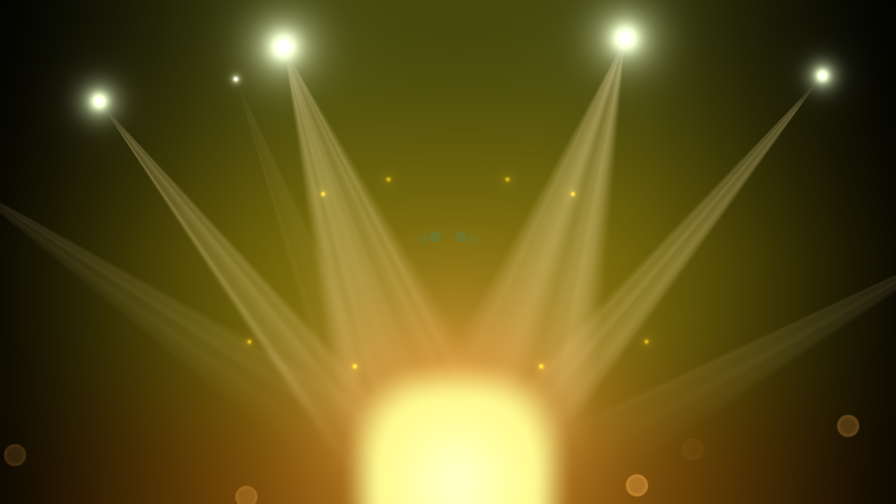
This background is drawn by a Shadertoy shader. Its source:

```glsl
#define LAMP_COLOR vec3(0.93, 1.0, 0.80)
#define BEAM_COLOR vec3(0.88, 0.80, 0.54)
#define TOP_COLOR vec3(0.27, 0.28, 0.045)
#define MID_COLOR vec3(0.47, 0.42, 0.03)
#define LOW_COLOR vec3(0.50, 0.31, 0.02)
#define HALO_COLOR vec3(0.90, 0.62, 0.25)
#define CORE_COLOR vec3(1.0, 0.98, 0.55)
#define SPARK_COLOR vec3(0.75, 0.60, 0.10)
#define GHOST_COLOR vec3(0.30, 0.52, 0.38)
#define CORE_CENTER vec2(0.018, 0.04)

// Lamp position and size; zero size hides the lamp but keeps its beam
const vec3 lamps[7] = vec3[7](
    vec3(-0.692, 0.799, 0.55), vec3(-0.326, 0.907, 1.0),
    vec3(0.352, 0.924, 0.95), vec3(0.743, 0.850, 0.42),
    vec3(-0.421, 0.843, 0.13), vec3(-0.98, 0.65, 0.0),
    vec3(1.05, 0.53, 0.0));

// Beam edges as sideways run per unit of drop, then strength
const vec3 beams[7] = vec3[7](
    vec3(0.64, 0.95, 0.34), vec3(0.13, 0.62, 0.46),
    vec3(-0.57, -0.07, 0.46), vec3(-0.98, -0.70, 0.34),
    vec3(0.28, 0.50, 0.07), vec3(1.20, 1.85, 0.13),
    vec3(-2.20, -1.45, 0.11));

// Mirrored sparks, and soft discs with their opacity
const vec2 sparks[4] = vec2[4](
    vec2(0.118, 0.644), vec2(0.185, 0.273),
    vec2(0.248, 0.615), vec2(0.394, 0.322));
const vec3 discs[5] = vec3[5](
    vec3(-0.859, 0.097, 0.22), vec3(-0.400, 0.014, 0.40),
    vec3(0.375, 0.037, 0.65), vec3(0.794, 0.155, 0.35),
    vec3(0.486, 0.109, 0.08));

float hash(float n) {
    return fract(sin(n * 127.1) * 43758.5453);
}

float noise(float x) {
    float cell = floor(x);
    return mix(hash(cell), hash(cell + 1.0), smoothstep(0.0, 1.0, x - cell));
}

vec3 screenBlend(vec3 base, vec3 light) {
    return 1.0 - (1.0 - base) * (1.0 - clamp(light, 0.0, 1.0));
}

// Streaky fan of light below a lamp
float beamLight(vec2 p, vec2 source, vec3 beam, float seed) {
    float drop = source.y - p.y;
    float across = ((p.x - source.x) / max(drop, 0.001) - beam.x) / (beam.y - beam.x);
    float fan = smoothstep(0.0, 0.16, across) * smoothstep(1.0, 0.80, across);
    float streaks = 0.45 + 0.45 * noise(across * 7.0 + seed * 19.0)
                  + 0.25 * noise(across * 17.0 + seed * 31.0);
    float fade = smoothstep(0.0, 0.08, drop) * smoothstep(0.02, 0.32, p.y);
    return beam.z * fan * streaks * fade;
}

// Filled disc with a slightly brighter rim
float softDisc(float dist, float radius) {
    float fill = smoothstep(radius, radius * 0.82, dist);
    return fill * mix(0.7, 1.0, smoothstep(radius * 0.5, radius * 0.9, dist));
}

void mainImage(out vec4 fragColor, in vec2 fragCoord) {
    vec2 p = (fragCoord - vec2(0.5 * iResolution.x, 0.0)) / iResolution.y;
    vec2 mirrored = vec2(abs(p.x), p.y);

    // Olive to amber backdrop with dark sides
    vec3 color = mix(LOW_COLOR, MID_COLOR, smoothstep(0.0, 0.40, p.y));
    color = mix(color, TOP_COLOR, smoothstep(0.42, 1.0, p.y));
    float side = mirrored.x + 0.16 * max(p.y - 0.5, 0.0);
    color *= 1.0 - smoothstep(0.20, 1.08, side);

    // Beams
    for (int i = 0; i < 7; i++) {
        float light = beamLight(p, lamps[i].xy, beams[i], float(i) + 1.0);
        color = mix(color, BEAM_COLOR, light);
    }

    // Stage glow: wide halo, then a blunt bright core
    vec2 haloOffset = (p - vec2(0.015, 0.15)) * vec2(1.0, 0.95);
    color = mix(color, HALO_COLOR, 0.95 * exp(-15.0 * dot(haloOffset, haloOffset)));
    vec2 q = abs(p - CORE_CENTER) * vec2(1.0, 0.92);
    float coreDist = pow(pow(q.x, 2.8) + pow(q.y, 2.8), 1.0 / 2.8);
    color = mix(color, CORE_COLOR, smoothstep(0.235, 0.145, coreDist));
    color += vec3(0.0, 0.04, 0.22) * exp(-90.0 * dot(q, q));

    // Lamps
    for (int i = 0; i < 7; i++) {
        float size = lamps[i].z;
        if (size <= 0.0) continue;
        float d = length(p - lamps[i].xy) / size;
        float glow = 0.62 * exp(-d * d * 900.0) + 0.42 * exp(-d * d * 190.0)
                   + 0.30 * exp(-d * 17.0);
        color = screenBlend(color, LAMP_COLOR * glow);
    }

    // Sparks and paired lens ghosts
    for (int i = 0; i < 4; i++) {
        float d = length(mirrored - sparks[i]);
        color += SPARK_COLOR * (0.5 * exp(-d * d * 60000.0) + 0.18 * exp(-d * 130.0));
    }
    for (int i = 0; i < 2; i++) {
        float k = float(i);
        float d = length(mirrored - vec2(0.025 + 0.026 * k, 0.531 - 0.006 * k));
        color = mix(color, GHOST_COLOR, (0.45 - 0.25 * k) * softDisc(d, 0.012));
    }

    // Soft discs near the floor
    for (int i = 0; i < 5; i++) {
        float d = length(p - discs[i].xy);
        color = mix(color, HALO_COLOR, discs[i].z * softDisc(d, 0.024));
    }

    fragColor = vec4(clamp(color, 0.0, 1.0), 1.0);
}
```
